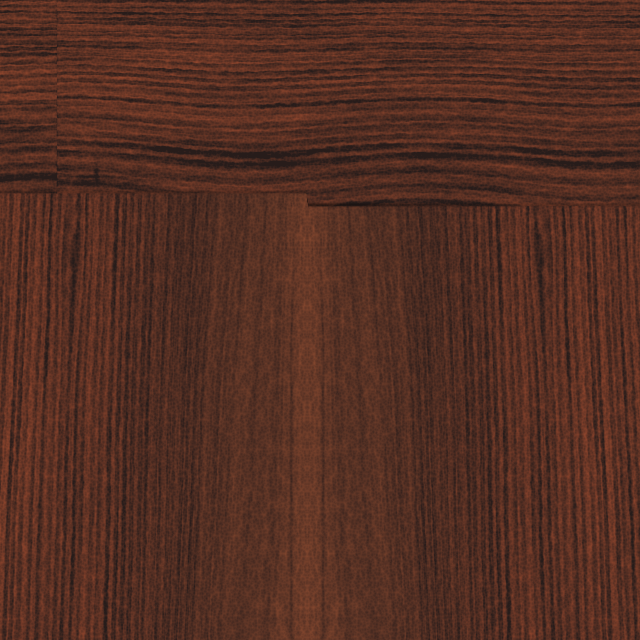
A Shadertoy shader for this texture:

```glsl
// Dark stained wood: horizontal planks above a mirrored panel of upright grain.

float hash1(float n) {
    return fract(sin(n * 12.9898) * 43758.545);
}

vec2 hash2(vec2 p) {
    return fract(sin(vec2(dot(p, vec2(127.1, 311.7)), dot(p, vec2(269.5, 183.3)))) * 43758.545);
}

// Distance to the nearest jittered cell point.
float cellular(vec2 p) {
    vec2 cell = floor(p), f = fract(p);
    float nearest = 2.0;
    for (int j = -1; j <= 1; j++)
    for (int i = -1; i <= 1; i++) {
        vec2 o = vec2(i, j);
        vec2 toPoint = o + hash2(cell + o) - f;
        nearest = min(nearest, dot(toPoint, toPoint));
    }
    return sqrt(nearest);
}

// Smooth wandering value, about -1 to 1.
float layeredSines(vec2 p) {
    float sum = 0.0, amp = 0.5;
    for (int i = 0; i < 4; i++) {
        sum += amp * sin(p.x + 1.7 * sin(p.y + float(i)));
        p = mat2(1.5, 1.1, -1.1, 1.5) * p + 2.3;
        amp *= 0.55;
    }
    return sum;
}

// One-dimensional cells: irregular dark lines that fade in and out along their length.
float grainLines(float g, float along, float seed) {
    float cell = floor(g), dark = 0.0;
    for (int i = -1; i <= 1; i++) {
        float id = cell + float(i);
        float centre = id + 0.28 + 0.44 * hash1(id + seed);
        float strength = 0.45 + 0.55 * hash1(id * 1.7 + seed + 5.0);
        float phase = 6.28 * hash1(id + seed + 8.0);
        strength *= 0.82 + 0.25 * sin(along + phase) * sin(along * 2.3 + phase * 3.0);
        dark = max(dark, strength * (1.0 - smoothstep(0.10, 0.40, abs(g - centre))));
    }
    return dark;
}

float spot(vec2 p, vec2 centre, vec2 radius) {
    vec2 q = (p - centre) / radius;
    return exp(-dot(q, q));
}

// Fibres along the grain plus small round pores.
float fibres(vec2 along, vec2 p) {
    return 0.42 * (cellular(along) - 0.48) + 0.46 * (cellular(p * 215.0) - 0.48);
}

vec3 stain(float tone, float redness) {
    vec3 dark = vec3(0.222, 0.138, 0.116);
    vec3 bright = mix(vec3(0.45, 0.245, 0.165), vec3(0.51, 0.250, 0.165), redness);
    return mix(dark, bright, clamp(tone, -0.25, 1.25));
}

// Horizontal boards; q.y is the depth below the top edge.
vec3 upperBoards(vec2 q, float jointX, float px) {
    float left = step(q.x, jointX);
    float bend = layeredSines(vec2(q.x * 5.0 + left * 3.0, q.y * 9.0));
    float ragged = cellular(vec2(q.x * 60.0, q.y * 150.0)) - 0.5;
    float v = q.y + 0.003 * bend - 0.035 * q.y * cos((q.x - 0.38) * 11.0) + 0.012 * left;
    v += 0.003 * ragged;
    float seed = 13.0 + 40.0 * left;
    float g = v * (118.0 - 130.0 * v);

    float lines = grainLines(g, q.x * 17.0, seed);
    float fine = grainLines(g * 2.1, q.x * 31.0, seed + 9.0);
    float tone = 0.72 - 0.78 * lines - 0.26 * fine;
    tone += 0.16 * layeredSines(vec2(q.x * 9.0, v * 60.0));
    tone += 0.16 * spot(q, vec2(0.30, 0.130), vec2(0.28, 0.045));
    tone += 0.16 * spot(q, vec2(0.02, 0.155), vec2(0.08, 0.03));
    tone -= 0.10 * smoothstep(0.17, 0.25, q.y);
    tone += fibres(vec2(q.x * 45.0, v * 200.0), q);

    // Dark mineral streaks and hairline cracks.
    float streak = spot(q, vec2(0.43, 0.247), vec2(0.05, 0.014))
        + spot(q, vec2(0.70, 0.242), vec2(0.050, 0.015))
        + 0.6 * spot(q, vec2(0.96, 0.207), vec2(0.09, 0.010))
        + 0.7 * spot(q, vec2(0.03, 0.208), vec2(0.05, 0.012))
        + 0.6 * spot(q, vec2(0.12, 0.283), vec2(0.10, 0.010));
    vec2 sloped = vec2(q.x, q.y - 0.10 * (q.x - 0.84));
    float crack = spot(sloped, vec2(0.84, 0.248), vec2(0.06, 0.002))
        + spot(q, vec2(0.14, 0.276), vec2(0.05, 0.002))
        + spot(q, vec2(0.151, 0.272), vec2(0.003, 0.014));
    tone -= 0.38 * streak + 0.55 * crack;
    tone -= 0.15 * (1.0 - smoothstep(0.0, px * 1.5, abs(q.x - jointX)));
    return stain(tone, 0.85);
}

// Upright grain; d is the distance from the mirror axis, s the depth below the seam.
vec3 lowerPanel(float d, float s) {
    vec2 p = vec2(d, s);
    vec2 knot = vec2(0.367, 0.085);
    float fan = 0.10 + 0.75 * exp(-pow((d - 0.09) / 0.09, 2.0));
    float g = d / (1.0 + s * fan);
    g -= 0.6 * (d - knot.x) * spot(p, knot, vec2(0.022, 0.12));
    g += 0.002 * layeredSines(vec2(d * 9.0, s * 6.0));
    g += 0.0018 * (cellular(vec2(d * 150.0, s * 60.0)) - 0.5);

    float outer = smoothstep(0.09, 0.34, d);
    float lines = grainLines(g * 82.0, s * 7.0, 3.0);
    float fine = grainLines(g * 165.0, s * 16.0, 27.0);
    float streaks = grainLines(g * 36.0, s * 5.0, 61.0);
    float tone = 0.50 + 0.22 * outer;
    tone += 0.28 * exp(-pow(d / (0.10 + 0.08 * s), 2.0));
    tone -= 0.13 * exp(-pow((d - 0.215 - 0.03 * s) / 0.075, 2.0));
    tone -= mix(0.22, 0.74, outer) * lines + mix(0.15, 0.20, outer) * fine;
    tone -= 0.20 * (1.0 - outer) * (streaks - 0.3);
    tone += 0.09 * layeredSines(vec2(g * 60.0, s * 4.0));
    tone += 0.12 * spot(p, vec2(0.46, 0.38), vec2(0.05, 0.22));
    tone += fibres(vec2(g * 200.0, s * 45.0), p);

    // Pale heart strip with thin dark sides, then the knot.
    float halfWidth = 0.015 + 0.007 * smoothstep(0.03, 0.15, s);
    tone += 0.09 * (1.0 - smoothstep(halfWidth - 0.003, halfWidth + 0.003, d));
    tone -= 0.28 * smoothstep(0.08, 0.2, s) * exp(-pow((d - halfWidth - 0.003) / 0.0025, 2.0));
    tone -= 0.40 * spot(p, knot, vec2(0.006, 0.028));
    return stain(tone, outer);
}

void mainImage(out vec4 fragColor, in vec2 fragCoord) {
    vec2 uv = fragCoord / iResolution.xy;
    float px = 1.0 / iResolution.y;
    float axisX = 0.48, jointX = 0.089;
    float seamY = mix(0.698, 0.678, smoothstep(-px, px, uv.x - axisX));

    vec3 upper = upperBoards(vec2(uv.x, 1.0 - uv.y), jointX, px);
    vec3 lower = lowerPanel(abs(uv.x - axisX), 0.698 - uv.y);
    vec3 color = mix(lower, upper, smoothstep(-px, px, uv.y - seamY));

    // Shadow in the seam, deepest beside the step.
    float depth = 0.15 + 0.3 * step(axisX, uv.x) * exp(-(uv.x - axisX) * 9.0);
    color *= 1.0 - depth * exp(-pow((uv.y - seamY - 0.002) / 0.003, 2.0));
    fragColor = vec4(color, 1.0);
}
```
